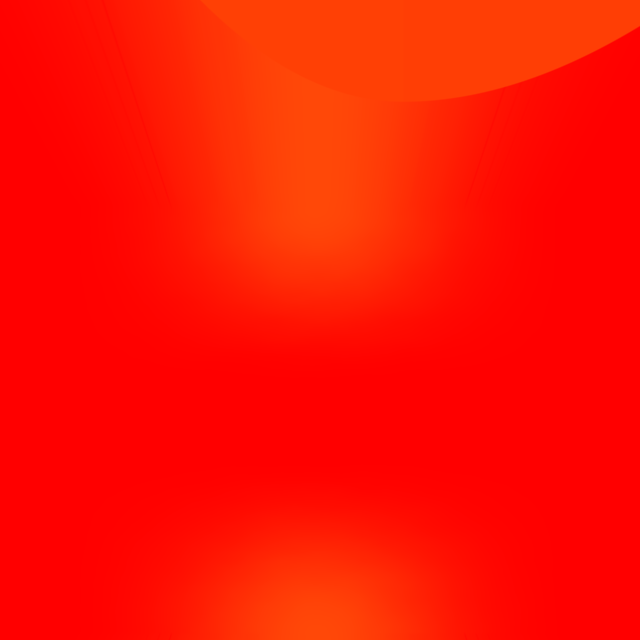
This background is drawn by a Shadertoy shader. Its source:

```glsl
// A red field with two soft orange glows, one above the middle and one at the base.
// Each glow falls off with rippled noise; past its seam it is drawn out into fanned
// rays. A flat orange shape with a curved lower rim covers the top right.

const vec3 RED = vec3(1.0, 0.0, 0.0);
const vec3 ORANGE = vec3(1.0, 0.283, 0.032);
const vec3 SHAPE_COLOR = vec3(1.0, 0.25, 0.02);

const float CENTER_X = 0.497;      // axis of both glows
const float UPPER_SEAM = 0.675;    // rays start above this height
const float LOWER_SEAM = 0.010;    // rays start below this height
const float GLOW_WIDTH = 0.205;
const float GLOW_HEIGHT = 0.275;
const float FAN_SPREAD = 1.45;     // widening of the rays per unit height
const float RAY_CONTRAST = 0.09;
const float LINE_DEPTH = 0.09;
const float RIPPLE = 0.016;
const vec2 RIM_LOW = vec2(0.63, 0.841);  // lowest point of the shape

float hash(vec2 p) {
    vec3 q = fract(vec3(p.xyx) * 0.1031);
    q += dot(q, q.yzx + 33.33);
    return fract((q.x + q.y) * q.z);
}

float noise(vec2 p) {
    vec2 cell = floor(p);
    vec2 f = fract(p);
    f = f * f * (3.0 - 2.0 * f);
    float low = mix(hash(cell), hash(cell + vec2(1, 0)), f.x);
    float high = mix(hash(cell + vec2(0, 1)), hash(cell + vec2(1, 1)), f.x);
    return mix(low, high, f.y);
}

float fbm(vec2 p) {
    float sum = 0.0;
    float weight = 0.5;
    for (int i = 0; i < 4; i++) {
        sum += weight * (noise(p) - 0.5);
        p = p * 2.1 + 7.3;
        weight *= 0.5;
    }
    return sum;
}

// Bell-shaped brightness across the glow, reaching zero at the sides
float across(float s) {
    float bell = exp(-s * s / (GLOW_WIDTH * GLOW_WIDTH));
    return max(bell - 0.03, 0.0) / 0.97;
}

// Soft glow fading with distance from its seam
float glow(vec2 uv, float dist) {
    float wobble = fbm(uv * vec2(14.0, 34.0));
    float side = uv.x - CENTER_X + RIPPLE * fbm(uv * 18.0 + 40.0);
    float fade = 1.0 - smoothstep(0.0, GLOW_HEIGHT, dist + RIPPLE * wobble);
    return across(side) * fade;
}

// Bands and fine dark lines stretched outward from a seam
float rays(float x, float height) {
    float s = (x - CENTER_X) / (1.0 + FAN_SPREAD * height);
    float bands = 0.0;
    for (int i = 0; i < 3; i++) {
        float scale = 28.0 * exp2(float(i));
        float t = s * scale + 50.0;
        float blend = smoothstep(0.75, 1.0, fract(t));
        float level = mix(hash(vec2(floor(t), i)), hash(vec2(floor(t) + 1.0, i)), blend);
        bands += (level - 0.5) / exp2(float(i));
    }
    float value = across(s);
    value += RAY_CONTRAST * bands * value * smoothstep(0.02, 0.2, abs(s));
    for (int i = 0; i < 3; i++) {
        float offset = abs(abs(s) - 0.229 - 0.018 * float(i));
        float strength = LINE_DEPTH / (1.0 + float(i));
        value -= strength * (1.0 - smoothstep(0.0, 0.0025, offset));
    }
    return max(value, 0.0);
}

// Height of the curved rim, steeper on its left side
float rimHeight(float x) {
    float dx = x - RIM_LOW.x;
    float curve = dx < 0.0 ? 1.58 : 0.96 / (1.0 + 0.3 * dx);
    return RIM_LOW.y + curve * dx * dx;
}

void mainImage(out vec4 fragColor, in vec2 fragCoord) {
    vec2 uv = fragCoord / iResolution.xy;
    float pixel = 1.0 / iResolution.y;

    // Both glows, each turning into rays past its seam
    float upper = glow(uv, max(UPPER_SEAM - uv.y, 0.0));
    float upperRays = rays(uv.x, max(uv.y - UPPER_SEAM, 0.0));
    upper = mix(upper, upperRays, smoothstep(-0.012, 0.025, uv.y - UPPER_SEAM));
    float lower = glow(uv, max(uv.y - LOWER_SEAM, 0.0));
    float lowerRays = rays(uv.x, max(LOWER_SEAM - uv.y, 0.0));
    lower = mix(lower, lowerRays, smoothstep(-0.004, 0.004, LOWER_SEAM - uv.y));
    vec3 color = mix(RED, ORANGE, clamp(upper + lower, 0.0, 1.0));

    // Flat shape, a touch darker right of its lowest point
    float slope = (rimHeight(uv.x + pixel) - rimHeight(uv.x - pixel)) / (2.0 * pixel);
    float rimDist = (uv.y - rimHeight(uv.x)) / sqrt(1.0 + slope * slope);
    float shade = smoothstep(-pixel, pixel, uv.x - RIM_LOW.x);
    vec3 shapeColor = SHAPE_COLOR - vec3(0.0, 0.006, 0.0) * shade;
    color = mix(color, shapeColor, smoothstep(-pixel, pixel, rimDist));

    fragColor = vec4(color, 1.0);
}
```
